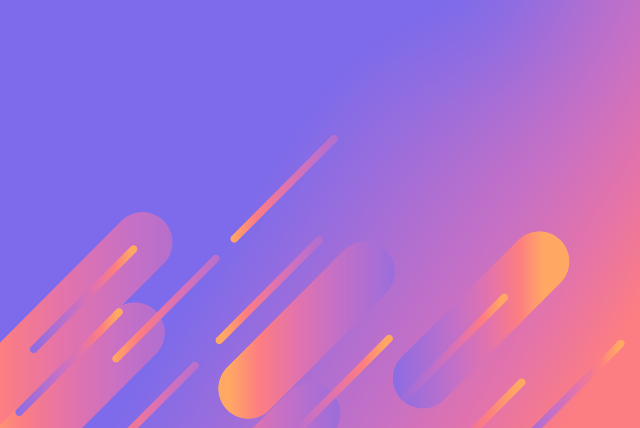
Reproduce this background procedurally as a Shadertoy shader.

```glsl
// Diagonal gradient capsules and thin streaks over an indigo-to-coral backdrop.

// Palette, from cool to warm
const vec3 INDIGO = vec3(0.49, 0.42, 0.92);
const vec3 PURPLE = vec3(0.65, 0.43, 0.84);
const vec3 ORCHID = vec3(0.78, 0.44, 0.77);
const vec3 ROSE   = vec3(0.89, 0.45, 0.67);
const vec3 CORAL  = vec3(0.99, 0.49, 0.51);
const vec3 ORANGE = vec3(1.00, 0.66, 0.39);

// Layout, in canvas heights
const float ASPECT = 1.5;
const float PILL_RADIUS = 0.0703;
const float STREAK_RADIUS = 0.0088;
const float STREAK_SPAN = 0.234;

// Backdrop
const vec2 SWEEP = vec2(0.85, -0.53);
const float SWEEP_START = 0.21;
const float SWEEP_RATE = 0.93;
const float WARMEST_BACKDROP = 0.85;
const vec2 COOL_CENTRE = vec2(1.15, 1.0);
const float COOL_AMOUNT = 0.15;
const float COOL_FALLOFF = 14.0;

// Pills: upper end x, y, horizontal span; tones at lower and upper end
const int PILLS = 5;
const vec3 PILL[PILLS] = vec3[](
    vec3(0.334, 0.434, 0.600), vec3(0.316, 0.223, 0.600),
    vec3(0.727, 0.035, 0.273), vec3(0.855, 0.365, 0.273),
    vec3(1.264, 0.389, 0.273));
const vec2 PILL_TONE[PILLS] = vec2[](
    vec2(1.25, 0.38), vec2(1.45, 0.35), vec2(1.1, 0.2),
    vec2(1.05, 0.2), vec2(0.1, 1.15));

// Streaks: upper end x, y, tones at lower and upper end
const int STREAKS = 10;
const vec4 STREAK[STREAKS] = vec4[](
    vec4(0.783, 0.676, 1.00, 0.35), vec4(0.313, 0.418, 0.10, 1.05),
    vec4(0.279, 0.271, 0.10, 1.05), vec4(0.506, 0.396, 1.00, 0.40),
    vec4(0.748, 0.439, 1.05, 0.35), vec4(0.912, 0.209, 0.35, 1.05),
    vec4(1.182, 0.305, 0.20, 1.05), vec4(1.223, 0.107, 0.50, 1.05),
    vec4(1.455, 0.197, 0.20, 1.05), vec4(0.457, 0.146, 1.00, 0.40));

// Palette lookup: 0 is indigo, 1 is orange
vec3 palette(float tone) {
    vec3 c = mix(INDIGO, PURPLE, clamp(tone / 0.27, 0.0, 1.0));
    c = mix(c, ORCHID, clamp((tone - 0.27) / 0.23, 0.0, 1.0));
    c = mix(c, ROSE, clamp((tone - 0.50) / 0.18, 0.0, 1.0));
    c = mix(c, CORAL, clamp((tone - 0.68) / 0.17, 0.0, 1.0));
    return mix(c, ORANGE, clamp((tone - 0.85) / 0.15, 0.0, 1.0));
}

float capsuleDistance(vec2 p, vec2 a, vec2 b, float radius) {
    vec2 ab = b - a;
    float h = clamp(dot(p - a, ab) / dot(ab, ab), 0.0, 1.0);
    return length(p - a - h * ab) - radius;
}

// Paints a 45 degree capsule whose tone runs along x
vec3 paintCapsule(vec3 base, vec2 p, vec2 top, float span, float radius, vec2 tones) {
    vec2 bottom = top - span;
    float pixel = 1.0 / iResolution.y;
    float d = capsuleDistance(p, bottom, top, radius);
    float along = (p.x - bottom.x + radius) / (span + 2.0 * radius);
    float cover = 1.0 - smoothstep(-0.5 * pixel, 0.5 * pixel, d);
    return mix(base, palette(mix(tones.x, tones.y, along)), cover);
}

vec3 backdrop(vec2 p) {
    float tone = (dot(p, SWEEP) - SWEEP_START) * SWEEP_RATE;
    vec2 q = p - COOL_CENTRE;
    tone -= COOL_AMOUNT * exp(-COOL_FALLOFF * dot(q, q));
    return palette(min(tone, WARMEST_BACKDROP));
}

void mainImage(out vec4 fragColor, in vec2 fragCoord) {
    vec2 p = fragCoord / iResolution.xy * vec2(ASPECT, 1.0);
    vec3 color = backdrop(p);

    for (int i = 0; i < PILLS; i++)
        color = paintCapsule(color, p, PILL[i].xy, PILL[i].z, PILL_RADIUS, PILL_TONE[i]);

    for (int i = 0; i < STREAKS; i++)
        color = paintCapsule(color, p, STREAK[i].xy, STREAK_SPAN, STREAK_RADIUS, STREAK[i].zw);

    fragColor = vec4(color, 1.0);
}
```
